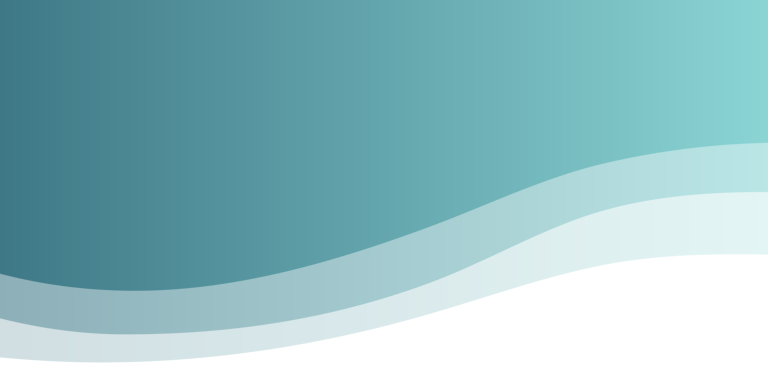
This background is drawn by a WebGL 2 fragment shader. Its source:

```glsl
#version 300 es
precision highp float;
// Draws a horizontal teal gradient above three flowing waves.
// Each wave is a smooth cubic curve through a few knots; everything below it
// is veiled with more white, until the lowest region is pure white.

uniform vec2 u_resolution;
out vec4 fragColor;

const vec3 DEEP_TEAL = vec3(0.243, 0.470, 0.527);
const vec3 PALE_AQUA = vec3(0.545, 0.833, 0.833);
const vec3 WHITE = vec3(1.0);

// Knots hold position x, height y and slope, all in canvas fractions.
const int KNOTS = 5;
const vec3 UPPER_WAVE[KNOTS] = vec3[KNOTS](
    vec3(0.0, 0.2946, -0.516), vec3(0.1758, 0.2506, 0.0),
    vec3(0.5599, 0.4160, 0.735), vec3(0.7812, 0.5762, 0.476),
    vec3(1.0, 0.6318, 0.04));
const vec3 MIDDLE_WAVE[KNOTS] = vec3[KNOTS](
    vec3(0.0, 0.1796, -0.496), vec3(0.1628, 0.1382, 0.0),
    vec3(0.5599, 0.2713, 0.734), vec3(0.7812, 0.4548, 0.575),
    vec3(1.0, 0.5052, 0.0));
const vec3 LOWER_WAVE[KNOTS] = vec3[KNOTS](
    vec3(0.0, 0.0788, -0.180), vec3(0.1302, 0.0659, 0.0),
    vec3(0.5599, 0.1912, 0.575), vec3(0.7812, 0.3152, 0.397),
    vec3(1.0, 0.3437, -0.04));

// Cubic Hermite height between two knots.
float hermite(float x, vec3 a, vec3 b) {
    float span = b.x - a.x;
    float t = (x - a.x) / span;
    float s = 1.0 - t;
    float ends = mix(a.y, b.y, t * t * (3.0 - 2.0 * t));
    return ends + span * t * s * (a.z * s - b.z * t);
}

// Height of a wave at x, taken from the segment that contains x.
float waveHeight(float x, vec3 knots[KNOTS]) {
    float height = knots[0].y;
    for (int i = 0; i < KNOTS - 1; i++) {
        if (x >= knots[i].x) height = hermite(x, knots[i], knots[i + 1]);
    }
    return height;
}

// Soft coverage of the region under a wave.
float below(vec2 uv, vec3 knots[KNOTS], float edge) {
    float gap = waveHeight(uv.x, knots) - uv.y;
    return smoothstep(-edge, edge, gap);
}

void main() {
    vec2 uv = gl_FragCoord.xy / u_resolution;
    float edge = 0.8 / u_resolution.y;

    // Base gradient
    vec3 base = mix(DEEP_TEAL, PALE_AQUA, uv.x);

    // White veils, from the highest wave to the lowest
    float veil = 0.41 * below(uv, UPPER_WAVE, edge);
    veil = mix(veil, 0.76, below(uv, MIDDLE_WAVE, edge));
    veil = mix(veil, 1.0, below(uv, LOWER_WAVE, edge));

    fragColor = vec4(mix(base, WHITE, veil), 1.0);
}
```
